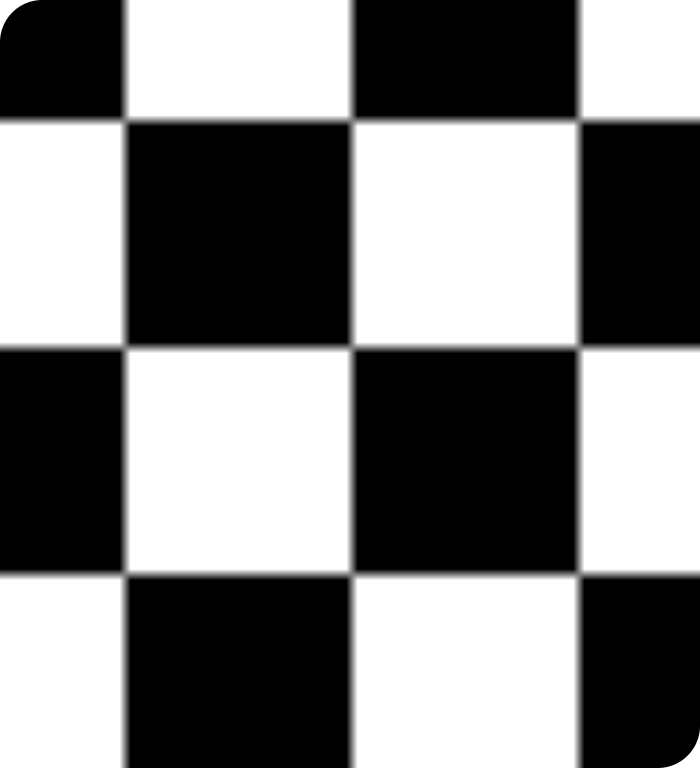
Give the GLSL for this pattern, as a WebGL 2 fragment shader.

```glsl
#version 300 es
precision highp float;

uniform vec2 u_resolution;
out vec4 outColor;

// Lengths are fractions of the canvas height
#define CELL_SIZE 0.2955
#define GRID_CROSSING vec2(0.4584, 0.5473)
#define EDGE_BLUR 0.0145
#define CORNER_RADIUS 0.055
#define DARK vec3(0.0)
#define LIGHT vec3(1.0)

// Signed distance to the nearest grid line, alternating in sign per cell
vec2 alternatingDistance(vec2 p) {
  vec2 cell = (p - GRID_CROSSING) / CELL_SIZE;
  return (abs(mod(cell - 0.5, 2.0) - 1.0) - 0.5) * CELL_SIZE;
}

float roundedBox(vec2 p, vec2 halfSize, float radius) {
  vec2 q = abs(p) - halfSize + radius;
  return length(max(q, 0.0)) + min(max(q.x, q.y), 0.0) - radius;
}

void main() {
  vec2 p = gl_FragCoord.xy / u_resolution.y;
  vec2 canvas = u_resolution / u_resolution.y;
  float pixel = 1.0 / u_resolution.y;

  // Checkerboard with softly ramped edges
  float blur = max(EDGE_BLUR, pixel);
  vec2 side = clamp(2.0 * alternatingDistance(p) / blur, -1.0, 1.0);
  vec3 color = mix(DARK, LIGHT, 0.5 + 0.5 * side.x * side.y);

  // Rounded outer corners
  float border = roundedBox(p - 0.5 * canvas, 0.5 * canvas, CORNER_RADIUS);
  color = mix(color, LIGHT, clamp(border / pixel + 0.5, 0.0, 1.0));

  outColor = vec4(color, 1.0);
}
```
